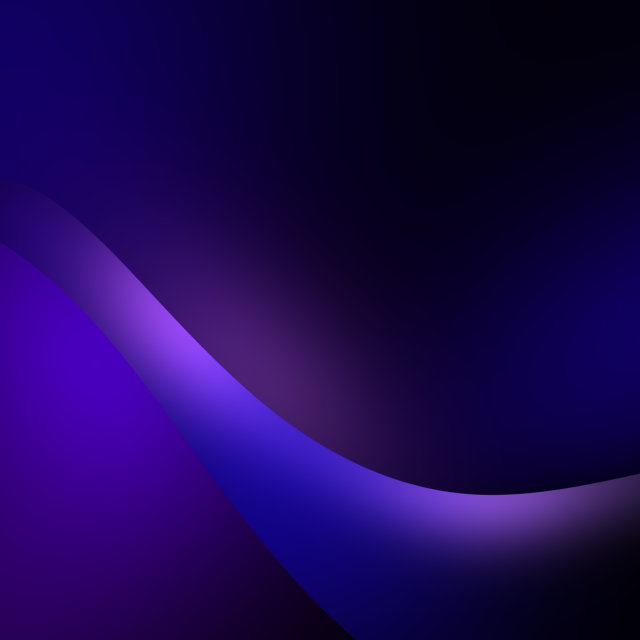
This background is drawn by a Shadertoy shader. Its source:

```glsl
#define NIGHT vec3(0.008, 0.0, 0.035)
#define INDIGO vec3(0.05, 0.0, 0.34)
#define HAZE vec3(0.20, 0.13, 0.23)
#define PLUM vec3(0.08, 0.0, 0.10)
#define BAND_BLUE vec3(0.07, 0.01, 0.55)
#define BAND_DUSK vec3(0.09, 0.0, 0.30)
#define ORCHID vec3(0.43, 0.21, 0.40)
#define RIM vec3(0.12, 0.08, 0.20)
#define RIM_HOT vec3(0.34, 0.20, 0.40)
#define PANEL_DEEP vec3(0.155, 0.0, 0.34)
#define PANEL_VIOLET vec3(0.24, 0.0, 0.64)
#define FLOW_ANGLE -0.76

// Elliptical Gaussian light, its long axis turned by angle
float glow(vec2 p, vec2 centre, vec2 radius, float angle) {
    float c = cos(angle), s = sin(angle);
    vec2 q = p - centre;
    q = vec2(c * q.x + s * q.y, c * q.y - s * q.x) / radius;
    return exp(-dot(q, q));
}

// Cubic curve between two knots, each holding x, height and slope
float hermite(float x, vec3 a, vec3 b) {
    float h = b.x - a.x;
    float t = (x - a.x) / h, u = 1.0 - t;
    return u * u * ((1.0 + 2.0 * t) * a.y + t * h * a.z)
         + t * t * ((1.0 + 2.0 * u) * b.y - u * h * b.z);
}

float upperWave(float x) {
    vec3 crest = vec3(0.0, 0.722, -0.15), slope = vec3(0.26, 0.516, -1.07);
    vec3 bend = vec3(0.456, 0.335, -0.71), trough = vec3(0.768, 0.2266, 0.0);
    vec3 end = vec3(1.0, 0.26, 0.22);
    if (x < slope.x) return hermite(x, crest, slope);
    if (x < bend.x) return hermite(x, slope, bend);
    if (x < trough.x) return hermite(x, bend, trough);
    return hermite(x, trough, end);
}

float lowerWave(float x) {
    vec3 start = vec3(0.0, 0.622, -0.62), slope = vec3(0.26, 0.353, -1.42);
    vec3 foot = vec3(0.557, 0.0, -0.82);
    if (x < slope.x) return hermite(x, start, slope);
    if (x < foot.x) return hermite(x, slope, foot);
    return foot.z * (x - foot.x);
}

// Turns a vertical gap to a curve into a distance across it
float across(float gap, float left, float right, float span) {
    float steepness = (right - left) / span;
    return gap / sqrt(1.0 + steepness * steepness);
}

vec3 backdrop(vec2 p, float height) {
    vec3 col = NIGHT;
    col += INDIGO * glow(p, vec2(0.0, 0.9), vec2(0.46, 0.6), 0.0);
    col += INDIGO * glow(p, vec2(1.02, 0.48), vec2(0.4, 0.24), 0.61);
    col += HAZE * glow(p, vec2(0.40, 0.41), vec2(0.24, 0.13), FLOW_ANGLE);
    col += PLUM * glow(p, vec2(0.36, 0.46), vec2(0.40, 0.20), FLOW_ANGLE);
    // Shade resting on the right part of the wave
    float shade = exp(-max(height, 0.0) / 0.05) * smoothstep(0.6, 0.9, p.x);
    return col * (1.0 - 0.45 * shade);
}

vec3 ribbon(vec2 p, float depth) {
    vec3 col = BAND_BLUE * glow(p, vec2(0.40, 0.27), vec2(0.4, 0.3), FLOW_ANGLE);
    col += BAND_DUSK * glow(p, vec2(0.02, 0.65), vec2(0.2), 0.0);
    col += ORCHID * glow(p, vec2(0.27, 0.50), vec2(0.18, 0.11), FLOW_ANGLE);
    // Light along the upper rim, strongest in the trough
    float rim = exp(-pow(depth / 0.07, 2.0)) * smoothstep(0.1, 0.35, p.x);
    col += RIM * rim;
    col += RIM_HOT * glow(vec2(p.x, depth), vec2(0.77, 0.0), vec2(0.19, 0.085), 0.0);
    return col;
}

vec3 panel(vec2 p) {
    return PANEL_DEEP * glow(p, vec2(0.0, 0.1), vec2(0.36), 0.0)
         + PANEL_VIOLET * glow(p, vec2(0.16, 0.48), vec2(0.36, 0.26), FLOW_ANGLE);
}

void mainImage(out vec4 fragColor, in vec2 fragCoord) {
    vec2 p = fragCoord / iResolution.xy;
    float soft = 0.8 / min(iResolution.x, iResolution.y);
    float e = 0.002;

    // Signed distances, positive above each wave
    float upper = across(p.y - upperWave(p.x), upperWave(p.x - e), upperWave(p.x + e), 2.0 * e);
    float lower = across(p.y - lowerWave(p.x), lowerWave(p.x - e), lowerWave(p.x + e), 2.0 * e);

    // Layers from back to front
    vec3 col = backdrop(p, upper);
    col = mix(ribbon(p, -upper), col, smoothstep(-soft, soft, upper));
    col = mix(panel(p), col, smoothstep(-soft, soft, lower));
    fragColor = vec4(clamp(col, 0.0, 1.0), 1.0);
}
```
